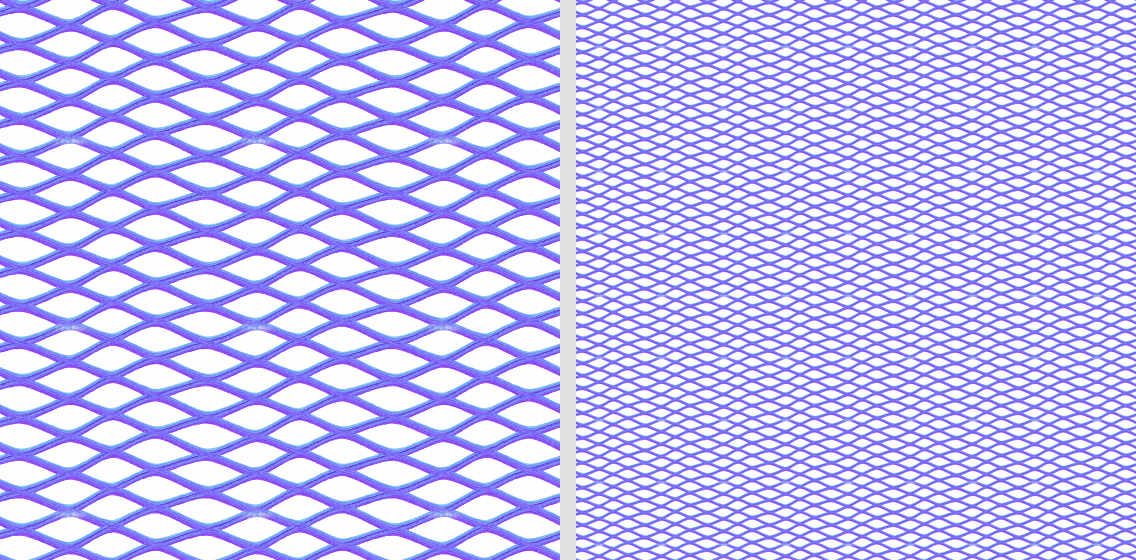
Left, the tile; right, the same tile 3 across and 3 down.
A WebGL 1 fragment shader for this texture map:

```glsl
precision highp float;
// Expanded metal mesh shaded like a tangent-space normal map, on white.
// Two offset lattices of rounded diamond holes leave strands between them;
// the position across each strand picks bevel colours, streaks and wear.
uniform vec2 u_resolution;

const float TAU = 6.2831853;
const float CANVAS = 768.0;               // design units across the canvas
const float TILE = 256.0;                 // the sheet repeats three times
const vec2 PITCH = vec2(128.0, 51.2);     // spacing of holes in one lattice
const vec2 FIRST_HOLE = vec2(26.5, 32.7);
const vec2 HOLE_HALF = vec2(46.0, 17.0);

const vec3 WHITE = vec3(0.995);
const vec3 CYAN = vec3(0.50, 0.75, 0.93);
const vec3 SKY = vec3(0.47, 0.58, 0.98);
const vec3 INDIGO = vec3(0.51, 0.45, 0.98);
const vec3 VIOLET = vec3(0.53, 0.29, 0.94);
const vec3 MAGENTA = vec3(0.72, 0.32, 0.93);
const vec3 GROOVE = vec3(0.40, 0.24, 0.84);

float hash(vec2 p) {
  return fract(sin(dot(p, vec2(127.1, 311.7))) * 4375.85);
}

// Value noise that wraps after the given number of cells.
float wrapNoise(vec2 p, vec2 cells) {
  vec2 i = floor(p);
  vec2 f = fract(p);
  f = f * f * (3.0 - 2.0 * f);
  vec2 a = mod(i, cells);
  vec2 b = mod(i + 1.0, cells);
  return mix(mix(hash(a), hash(vec2(b.x, a.y)), f.x),
             mix(hash(vec2(a.x, b.y)), hash(b), f.x), f.y);
}

// Uneven stretching of the sheet, periodic over one tile.
vec2 unstretch(vec2 p) {
  float phase = TAU * p.x / TILE;
  return p - vec2(4.6 * sin(phase - 0.37), 3.2 * cos(phase - 1.5));
}

// Vertical distance outside a hole; its upper edge is the flatter one.
float holeDistance(vec2 p) {
  float r = p.y < 0.0 ? 14.0 : 10.0;
  float fall = (length(vec2(p.x, r)) - r) / (length(vec2(HOLE_HALF.x, r)) - r);
  return abs(p.y) - HOLE_HALF.y * (1.0 - fall);
}

// Distances to the nearest hole above (x) and below (y).
vec2 strandDistances(vec2 q) {
  vec2 nearest = vec2(1000.0);
  for (int k = 0; k < 2; k++) {
    vec2 local = mod(q + PITCH * 0.5 * float(k + 1), PITCH) - PITCH * 0.5;
    for (int j = -1; j <= 1; j++) {
      vec2 p = local + vec2(0.0, PITCH.y * float(j));
      vec2 wrongSide = 4.0 * max(vec2(-p.y, p.y), 0.0);
      nearest = min(nearest, holeDistance(p) + wrongSide);
    }
  }
  return nearest;
}

float band(float t, float centre, float halfWidth) {
  return 1.0 - smoothstep(halfWidth * 0.4, halfWidth, abs(t - centre));
}

// Strand falling to the right: one broad bevel with a fine scored line.
vec3 fallingColor(float t) {
  vec3 c = mix(CYAN, SKY, smoothstep(0.04, 0.15, t));
  c = mix(c, INDIGO, smoothstep(0.18, 0.36, t));
  c = mix(c, VIOLET, smoothstep(0.52, 0.74, t));
  c = mix(c, INDIGO, 0.6 * band(t, 0.73, 0.07));
  return mix(c, MAGENTA, 0.8 * smoothstep(0.88, 0.98, t));
}

// Strand rising to the right: two ribs around a dark groove.
vec3 risingColor(float t) {
  vec3 c = mix(CYAN, SKY, smoothstep(0.08, 0.24, t));
  c = mix(c, GROOVE, 0.9 * band(t, 0.43, 0.11));
  c = mix(c, INDIGO, smoothstep(0.46, 0.55, t));
  c = mix(c, SKY, 0.8 * band(t, 0.64, 0.10));
  return mix(c, VIOLET, smoothstep(0.76, 0.88, t));
}

void main() {
  vec2 uv = gl_FragCoord.xy / u_resolution;
  vec2 p = vec2(uv.x, 1.0 - uv.y) * CANVAS;
  float pixel = CANVAS / u_resolution.y;
  vec2 q = unstretch(p) - FIRST_HOLE;

  float fine = wrapNoise(p / 2.0, vec2(128.0)) - 0.5;
  float coarse = wrapNoise(p / 8.0, vec2(32.0)) - 0.5;

  // Position across the strand and its direction.
  vec2 d = strandDistances(q);
  float edge = min(d.x, d.y) + 0.7 * fine + 0.5 * coarse;
  vec2 gap = max(d, 0.01);
  float t = gap.x / (gap.x + gap.y) + 0.05 * fine + 0.08 * coarse;
  vec2 wave = sin(TAU * q / PITCH);
  float rising = smoothstep(-0.2, 0.3, wave.x * wave.y);

  vec3 color = mix(fallingColor(t), risingColor(t), rising);
  color += vec3(0.03, 0.05, 0.015) * sin(t * 30.0 + coarse * 4.0);
  color += vec3(0.06, 0.10, 0.03) * fine;

  // One chipped pale rim in every tile.
  vec2 chip = (mod(p, TILE) - vec2(96.0, 194.0)) / vec2(20.0, 5.0);
  float wear = exp(-dot(chip, chip));
  color = mix(color, mix(CYAN, WHITE, 0.4 + fine), 0.75 * wear);

  float metal = smoothstep(-0.6 * pixel, 0.6 * pixel, edge);
  gl_FragColor = vec4(mix(WHITE, clamp(color, 0.0, 1.0), metal), 1.0);
}
```
